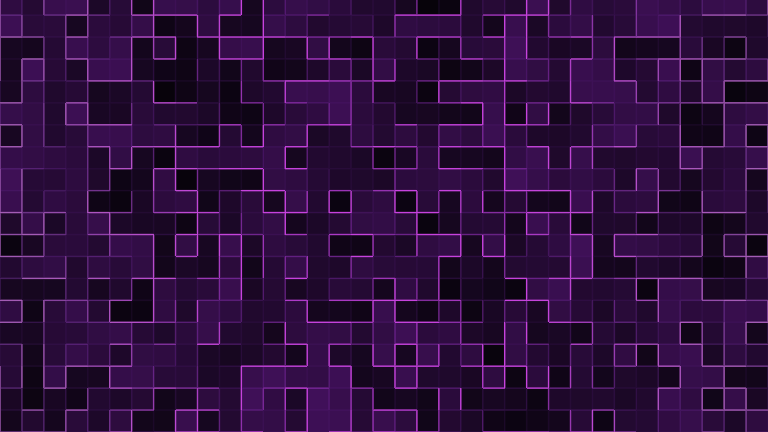
Reproduce this background procedurally as a Shadertoy shader.

```glsl
// A wall of square purple tiles, 35 across and counted up from the bottom edge.
// Each tile takes a random shade with soft clumping; the thin seams glow
// more strongly where the two tiles they part differ in shade.

float hash(vec2 p) {
    return fract(sin(dot(p, vec2(127.1, 311.7))) * 43758.5453);
}

// Smooth value noise, used to clump light and dark tiles
float noise(vec2 p) {
    vec2 i = floor(p), f = fract(p);
    f = f * f * (3.0 - 2.0 * f);
    return mix(mix(hash(i), hash(i + vec2(1, 0)), f.x),
               mix(hash(i + vec2(0, 1)), hash(i + vec2(1, 1)), f.x), f.y);
}

// Shade of one tile, 0 dark to 1 light
float tileShade(vec2 cell) {
    return 0.7 * hash(cell + 3.0) + 0.3 * noise(cell * 0.27 + 40.0);
}

// Glow of the seam between two tiles
float seamGlow(vec2 a, vec2 b) {
    return 0.1 + 0.9 * smoothstep(0.03, 0.4, abs(tileShade(a) - tileShade(b)));
}

void mainImage(out vec4 fragColor, in vec2 fragCoord) {
    vec2 p = fragCoord / iResolution.x * 35.0;
    float pixel = 35.0 / iResolution.x;
    vec2 cell = floor(p);

    // Flat tile colour
    vec3 color = mix(vec3(0.015, 0.01, 0.025), vec3(0.26, 0.065, 0.36), tileShade(cell));

    // Antialiased cover of the nearest vertical (x) and horizontal (y) seams
    vec2 nearest = floor(p + 0.5);
    vec2 cover = clamp((0.032 - abs(p - nearest)) / pixel + 0.5, 0.0, 1.0);

    // Brightness of both seams
    vec2 glow = vec2(seamGlow(vec2(nearest.x - 1.0, cell.y), vec2(nearest.x, cell.y)),
                     seamGlow(vec2(cell.x, nearest.y - 1.0), vec2(cell.x, nearest.y)));
    vec2 lit = cover * glow;
    float strength = max(lit.x, lit.y);

    // Weak seams are violet, strong ones magenta, paler toward the sides
    vec3 magenta = mix(vec3(0.78, 0.26, 0.87), vec3(0.64, 0.36, 0.71),
                       smoothstep(0.15, 0.5, abs(fragCoord.x / iResolution.x - 0.5)));
    vec3 seam = mix(vec3(0.42, 0.14, 0.66), magenta, lit.x > lit.y ? glow.x : glow.y);
    color = mix(color, seam, strength);

    fragColor = vec4(color, 1.0);
}
```
